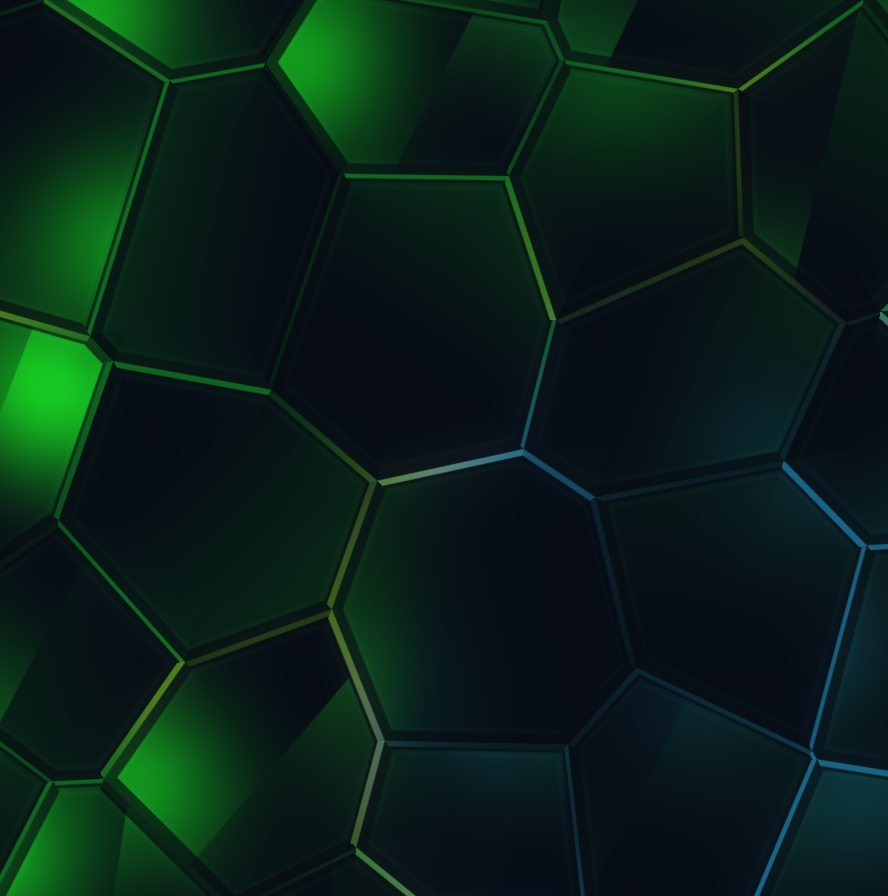
Reproduce this background procedurally as a Shadertoy shader.

```glsl
// Dark irregular glass plates with glowing green and blue bevelled seams.

const float CELLS = 3.9;   // plate rows along the canvas height

vec2 hash2(vec2 p) {
    p = vec2(dot(p, vec2(127.1, 311.7)), dot(p, vec2(269.5, 183.3)));
    return fract(sin(p) * 43758.545);
}

vec2 heading(float turn) {
    return vec2(cos(6.2832 * turn), sin(6.2832 * turn));
}

// Jittered plate centre; odd rows are staggered by half a cell.
vec2 site(vec2 cell) {
    return cell + vec2(0.25 + 0.5 * mod(cell.y, 2.0), 0.5) + 0.72 * (hash2(cell) - 0.5);
}

// Finds the plate under p, and the distance and cell of its nearest neighbour.
void plates(vec2 p, out vec2 own, out vec2 other, out float seam) {
    vec2 base = floor(p);
    own = base;
    float nearest = 1e3;
    for (int j = -2; j <= 2; j++)
    for (int i = -2; i <= 2; i++) {
        vec2 cell = base + vec2(i, j);
        float d = length(site(cell) - p);
        if (d < nearest) { nearest = d; own = cell; }
    }
    seam = 1e3;
    vec2 a = site(own);
    other = own + vec2(1.0, 0.0);
    for (int j = -2; j <= 2; j++)
    for (int i = -2; i <= 2; i++) {
        if (i == 0 && j == 0) continue;
        vec2 cell = own + vec2(i, j);
        vec2 b = site(cell);
        float d = dot(0.5 * (a + b) - p, normalize(b - a));
        if (d < seam) { seam = d; other = cell; }
    }
}

// Slow layered sines, roughly -1 to 1.
float drift(vec2 p) {
    return 0.6 * sin(2.3 * p.x + 1.7 * sin(1.4 * p.y + 0.6))
         + 0.4 * sin(3.1 * p.y - 1.9 * p.x + 2.0);
}

void mainImage(out vec4 fragColor, in vec2 fragCoord) {
    vec2 uv = fragCoord / iResolution.xy;
    float px = CELLS / iResolution.y;

    // Tilt the rows so seams run steep and diagonal
    vec2 tilt = heading(0.047);
    vec2 p = mat2(tilt.x, tilt.y, -tilt.y, tilt.x) * fragCoord * px + vec2(7.3, 3.6);

    vec2 own, other;
    float seam;
    plates(p, own, other, seam);
    vec2 local = p - site(own);
    vec2 rnd = hash2(own + 31.7);
    vec2 rnd2 = hash2(own + 77.1);
    float wave = drift(p);

    // Blue light gathers at the lower right, green elsewhere
    float blue = 1.0 - smoothstep(0.32, 0.5, length(uv - vec2(0.82, 0.24)) + 0.04 * wave);

    // Plate face: navy fading to deep green
    float fade = smoothstep(-0.45, 0.65, dot(local, heading(rnd.x)));
    float green = fade * (0.55 + 0.65 * rnd.y) * (1.0 - 0.65 * blue);
    vec3 color = mix(vec3(0.027, 0.045, 0.082), vec3(0.03, 0.19, 0.085), green);

    // Steep facet cuts: one side dim, the other catching light
    vec2 cut = heading(0.13 * (rnd2.x - 0.5)) * (rnd.y > 0.5 ? 1.0 : -1.0);
    float facet = smoothstep(-px, px, dot(local, cut) - 0.1);
    float sheen = smoothstep(-0.35, 0.6, dot(local, vec2(-cut.y, cut.x)));
    float hasFacet = step(0.35, rnd2.y);
    color = mix(color, vec3(0.027, 0.04, 0.08), 0.7 * hasFacet * facet * (1.0 - sheen));
    color += vec3(0.02, 0.2, 0.02) * hasFacet * facet * sheen * sheen * (1.0 - 0.85 * blue);

    // Hot spot leaking from one side of the plate
    vec2 spot = local - 0.5 * heading(rnd.x + 0.15 * (rnd2.x - 0.5));
    float glow = exp(-8.0 * dot(spot, spot)) * smoothstep(0.12, 0.7, rnd.y);
    color += glow * mix(vec3(0.04, 0.42, 0.03), vec3(0.015, 0.1, 0.13), blue);

    // Signed distance across the seam; positive is the lit bevel
    vec2 normal = normalize(site(other) - site(own));
    float side = seam * (dot(normal, vec2(0.38, 0.92)) > 0.0 ? 1.0 : -1.0);
    vec2 seamRnd = hash2(own + other + 13.9);
    float width = mix(0.016, 0.031, seamRnd.x);

    // Shadowed groove and a faint inner rim
    float groove = smoothstep(-0.045 - px, -0.045 + px, side)
                 * (1.0 - smoothstep(width + 0.014 - px, width + 0.014 + px, side));
    color = mix(color, vec3(0.025, 0.05, 0.07), 0.7 * groove);
    float rim = 1.0 - smoothstep(0.0, 0.012 + px, abs(seam - 0.055));
    color += 0.02 * rim * mix(vec3(0.2, 1.0, 0.3), vec3(0.1, 0.8, 1.0), blue);

    // Lit seam, warm to cool, pale where the two lights meet
    vec3 greenLine = mix(vec3(0.06, 0.39, 0.12), vec3(0.30, 0.48, 0.11),
                         smoothstep(-0.2, 0.8, wave + seamRnd.x - 0.5));
    vec3 lineColor = mix(greenLine, vec3(0.09, 0.38, 0.50), blue);
    lineColor += vec3(0.22, 0.1, 0.18) * 4.0 * blue * (1.0 - blue) * seamRnd.x;
    float power = smoothstep(0.05, 0.75, seamRnd.y + 0.25 * wave);
    float line = smoothstep(-px, px, side)
               * (1.0 - smoothstep(width - px, width + px, side));
    color = mix(color, lineColor, line * (0.1 + 0.85 * power));

    // Soft spill beside bright seams
    color += 0.08 * power * exp(-9.0 * seam) * lineColor;

    fragColor = vec4(color, 1.0);
}
```
